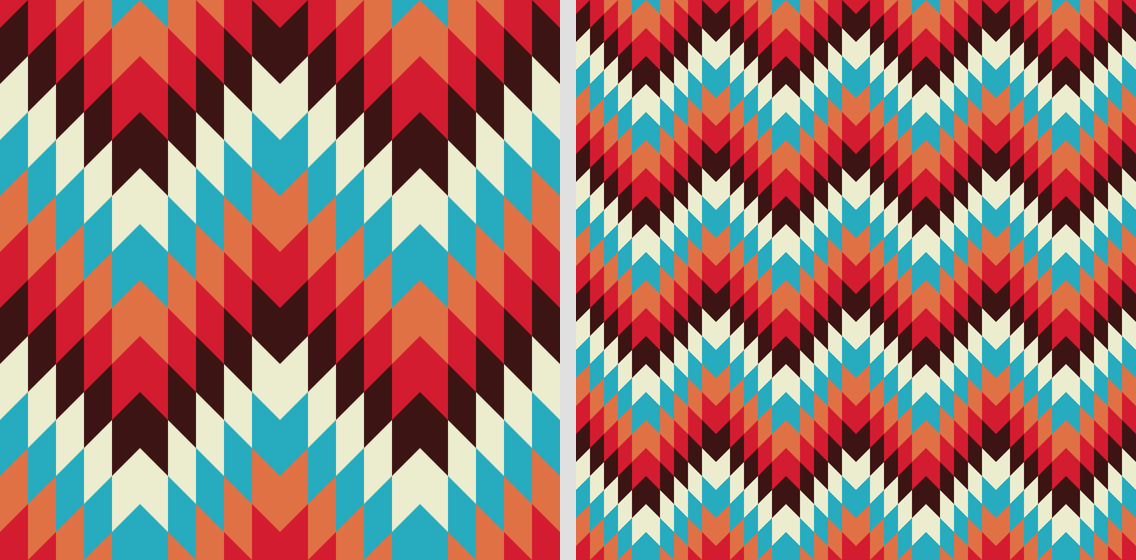
Left, the tile; right, the same tile 2 across and 2 down.
A three.js fragment shader for this pattern:

```glsl
// Woven zigzag of five flat colours: mirrored columns of slanted bands forming stepped chevrons.
varying vec2 vUv;

const vec2 REPEATS = vec2(2.0, 2.0);    // chevrons across, colour cycles down
const float HALF_COLUMNS = 5.0;         // columns from valley to peak
const float BANDS = 5.0;                // colours in one cycle
const float SLOPE = 0.5;                // band heights climbed across one column
const float COLUMN_STEP = 1.0;          // band heights dropped at each column edge
const float PHASE = 0.5;                // band offset at the top edge
const float SOFTNESS = 0.7;             // edge half-width, in screen samples

const vec3 DARK   = vec3(0.24, 0.08, 0.08);
const vec3 CREAM  = vec3(0.925, 0.93, 0.81);
const vec3 TEAL   = vec3(0.15, 0.67, 0.75);
const vec3 ORANGE = vec3(0.88, 0.445, 0.27);
const vec3 RED    = vec3(0.83, 0.11, 0.19);

// Colour cycle, read from top to bottom
vec3 bandColor(float index) {
  float i = mod(index + 0.5, BANDS);
  if (i < 1.0) return DARK;
  if (i < 2.0) return CREAM;
  if (i < 3.0) return TEAL;
  if (i < 4.0) return ORANGE;
  return RED;
}

// Slanted bands of one column, smoothed at the nearest band edge
vec3 columnColor(float column, float across, float down, float soft) {
  float s = down + SLOPE * across - COLUMN_STEP * column - PHASE;
  float edge = floor(s + 0.5);
  return mix(bandColor(edge - 1.0), bandColor(edge), smoothstep(-soft, soft, s - edge));
}

void main() {
  // Horizontal unit: one column; vertical unit: one band
  vec2 scale = REPEATS * vec2(2.0 * HALF_COLUMNS, BANDS);
  vec2 p = vec2(vUv.x, 1.0 - vUv.y) * scale;
  vec2 soft = SOFTNESS * fwidth(vUv) * scale;

  // Mirror about every valley and peak
  float across = abs(mod(p.x + HALF_COLUMNS, 2.0 * HALF_COLUMNS) - HALF_COLUMNS);

  // Blend the two columns that meet at the nearest inner edge
  float edge = clamp(floor(across + 0.5), 1.0, HALF_COLUMNS - 1.0);
  vec3 inner = columnColor(edge - 1.0, across, p.y, soft.y);
  vec3 outer = columnColor(edge, across, p.y, soft.y);
  vec3 color = mix(inner, outer, smoothstep(-soft.x, soft.x, across - edge));

  gl_FragColor = vec4(color, 1.0);
}
```
